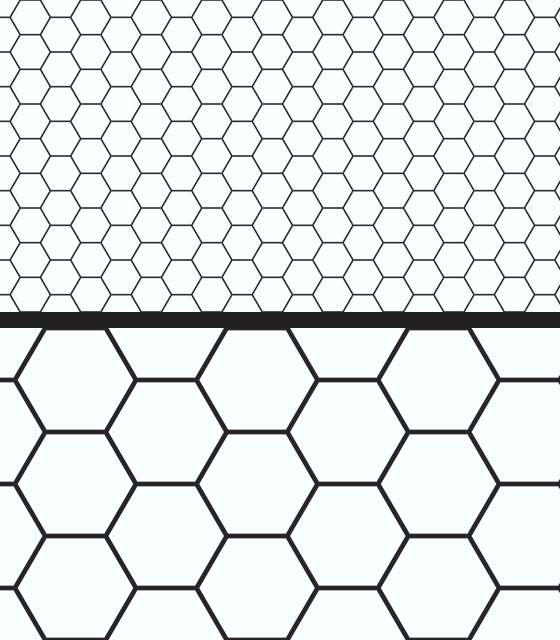
Top, the full canvas; bottom, a detail of the centre.
Give the GLSL for this pattern, as a WebGL 2 fragment shader.

```glsl
#version 300 es
precision highp float;
// Honeycomb of flat-topped hexagons outlined in thin dark lines on near-white.
// Two interleaved rectangular lattices give the cell centres; the nearest one
// yields the distance to the cell border, which is stroked with smooth edges.

#define COLUMNS 9.253      // horizontal periods (two hexagon columns each) across
#define ROWS 9.0           // hexagons down
#define LINE_WIDTH 0.0455  // stroke width, in hexagon heights
#define PAPER vec3(0.98, 1.0, 1.0)
#define INK vec3(0.155, 0.145, 0.155)

uniform vec2 u_resolution;
out vec4 fragColor;

const vec2 PERIOD = vec2(1.7320508, 1.0);  // lattice period for hexagons of height 1

// Offset from the nearest hexagon centre.
vec2 hexOffset(vec2 p) {
    vec2 a = mod(p + 0.5 * PERIOD, PERIOD) - 0.5 * PERIOD;
    vec2 b = mod(p, PERIOD) - 0.5 * PERIOD;
    return dot(a, a) < dot(b, b) ? a : b;
}

// Distance from a point inside a hexagon to its border.
float borderDistance(vec2 offset) {
    vec2 q = abs(offset);
    return 0.5 - max(q.y, dot(q, 0.5 * PERIOD));
}

void main() {
    // Scale the canvas so that every hexagon has height 1.
    vec2 p = gl_FragCoord.xy / u_resolution * vec2(COLUMNS, ROWS) * PERIOD;
    float pixel = ROWS / u_resolution.y;

    // Stroke the borders with one pixel of smoothing.
    float d = borderDistance(hexOffset(p));
    float line = clamp((0.5 * LINE_WIDTH - d) / pixel + 0.5, 0.0, 1.0);

    fragColor = vec4(mix(PAPER, INK, line), 1.0);
}
```
